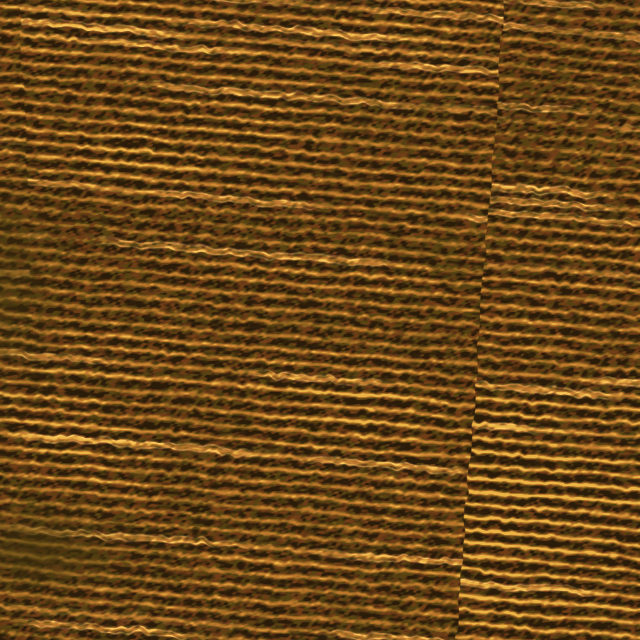
Give the GLSL for this texture, as a WebGL 2 fragment shader.

```glsl
#version 300 es
precision highp float;

#define ROWS 48.0
#define SLOPE 0.08
#define WAVER 0.22
#define RIDGE_WIDTH 0.2
#define GRAIN 0.62
#define SPLICE_SHARE 0.17
#define DARK vec3(0.17, 0.11, 0.04)
#define OLIVE vec3(0.34, 0.26, 0.07)
#define BROWN vec3(0.44, 0.24, 0.09)
#define OCHRE vec3(0.56, 0.39, 0.12)
#define AMBER vec3(0.74, 0.46, 0.17)
#define GOLD vec3(0.92, 0.71, 0.27)

uniform vec2 u_resolution;
out vec4 fragColor;

float hash(vec2 p) {
    return fract(sin(dot(p, vec2(127.1, 311.7))) * 43758.5453);
}

float noise(vec2 p) {
    vec2 cell = floor(p), f = fract(p);
    f = f * f * (3.0 - 2.0 * f);
    return mix(mix(hash(cell), hash(cell + vec2(1, 0)), f.x),
               mix(hash(cell + vec2(0, 1)), hash(cell + vec2(1, 1)), f.x), f.y);
}

// Soft elliptical patch
float patchAt(vec2 p, vec2 center, vec2 radius) {
    vec2 d = (p - center) / radius;
    return exp(-dot(d, d));
}

float ridge(float offset, float width) {
    float d = offset / width;
    return exp(-d * d);
}

// Broad changes of sheen across the cloth
float sheen(vec2 p, float panel) {
    float s = 0.22 + 0.5 * noise(vec2(p.x * 5.0, (p.y + SLOPE * p.x) * 13.0) + panel * 17.0);
    s += 0.5 * patchAt(p, vec2(0.52, 0.36), vec2(0.22, 0.06));
    s += 0.35 * patchAt(p, vec2(0.2, 0.77), vec2(0.13, 0.07));
    s += 0.3 * patchAt(p, vec2(0.17, 0.96), vec2(0.12, 0.05));
    s += 0.35 * patchAt(p, vec2(0.1, 0.32), vec2(0.13, 0.09));
    s += 0.3 * patchAt(p, vec2(0.68, 0.2), vec2(0.12, 0.1));
    s -= 0.35 * patchAt(p, vec2(0.15, 0.62), vec2(0.14, 0.07));
    s -= 0.35 * patchAt(p, vec2(0.3, 0.26), vec2(0.09, 0.08));
    s -= 0.35 * patchAt(p, vec2(0.83, 0.83), vec2(0.08, 0.09));
    if (panel == 1.0) s += 0.4 * smoothstep(0.52, 0.25, p.y);
    return clamp(s, 0.0, 1.1);
}

// Ribbed threads of one panel: 0 middle, 1 right, 2 left
vec3 weave(vec2 p, float panel) {
    float level = p.y + SLOPE * p.x;
    float row = level * ROWS + panel * 0.45;
    row += WAVER * (noise(vec2(p.x * 14.0, level * 20.0)) - 0.5);
    row += WAVER * (noise(vec2(p.x * 95.0, level * 60.0)) - 0.5);
    float offset = fract(row) - 0.5;
    vec2 id = vec2(floor(row), panel);

    // Slanted fibre grain
    vec2 g = vec2(p.x - 0.7 * level, level) * vec2(170.0, 235.0);
    float grain = 0.65 * noise(g) + 0.35 * noise(g * vec2(0.55, 0.8) + 31.0);
    float glow = sheen(p, panel) + 0.3 * (hash(id) - 0.5);
    float thread = ridge(offset, RIDGE_WIDTH);
    float value = 0.36 + (thread - 0.35) * (0.28 + 0.55 * glow);
    value += (grain - 0.5) * GRAIN * mix(1.0, 0.55, thread * clamp(glow, 0.0, 1.0));
    value += 0.1 * (glow - 0.45);

    // Pale doubled threads on a few rows, broken along their length
    float splice = step(1.0 - SPLICE_SHARE, hash(id + 7.3));
    float bend = 0.25 * (noise(vec2(p.x * 60.0, id.x)) - 0.5);
    float pair = ridge(abs(offset + bend) - 0.2, 0.09);
    float broken = smoothstep(0.25, 0.7, noise(vec2(p.x * 9.0, id.x * 3.7)));
    float pale = splice * pair * broken * (0.35 + 0.65 * noise(g * vec2(0.6, 0.3)));
    value += 0.45 * pale;

    // Tone ramp with red and green flecks
    float fleck = noise(g * 0.8 + 57.0);
    vec3 body = mix(OLIVE, BROWN, smoothstep(0.25, 0.75, fleck));
    vec3 color = mix(DARK, body, smoothstep(0.06, 0.34, value));
    color = mix(color, OCHRE, smoothstep(0.38, 0.58, value));
    color = mix(color, AMBER, smoothstep(0.56, 0.74, value));
    color = mix(color, GOLD, smoothstep(0.72, 0.95, value));
    color += pale * vec3(0.06, 0.08, 0.11);

    // Dull worn patches near the left edge
    float worn = patchAt(p, vec2(0.06, 0.14), vec2(0.1, 0.055));
    worn = max(worn, 0.7 * patchAt(p, vec2(0.0, 0.56), vec2(0.07, 0.13)));
    vec3 faded = OLIVE * (0.72 + 0.45 * thread);
    return mix(color, faded, 0.75 * worn);
}

void main() {
    vec2 p = gl_FragCoord.xy / u_resolution;
    float soft = 0.0015;

    // Leaning seams with a small stepped edge
    float jag = 0.006 * (noise(vec2(p.y * ROWS, 3.0)) - 0.5);
    float rightSeam = mix(0.713, 0.788, p.y) + jag;
    float leftSeam = mix(0.072, 0.03, p.y) + jag;
    float onRight = smoothstep(-soft, soft, p.x - rightSeam);
    float onLeft = smoothstep(soft, -soft, p.x - leftSeam) * smoothstep(0.44, 0.47, p.y);

    vec3 color = weave(p, 0.0);
    color = mix(color, weave(p, 1.0), onRight);
    color = mix(color, weave(p, 2.0), onLeft);
    fragColor = vec4(clamp(color, 0.0, 1.0), 1.0);
}
```
